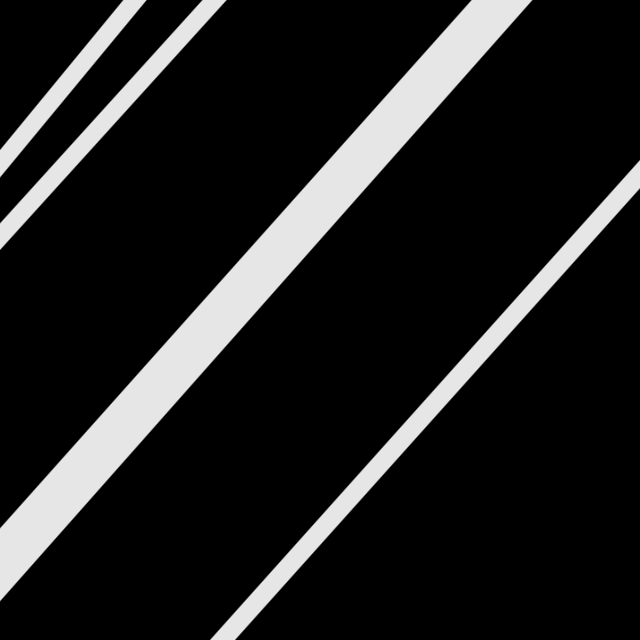
Reproduce this background procedurally as a WebGL 1 fragment shader.

```glsl
precision highp float;
// Four pale diagonal stripes of differing width on a black ground.

uniform vec2 u_resolution;

// Each stripe: upper edge (xy) and lower edge (zw), given by where the edge
// crosses the top side (from the left) and the left side (from the top).
#define STRIPE_CORNER vec4(0.1927, 0.2344, 0.2292, 0.2773)
#define STRIPE_SECOND vec4(0.3164, 0.3490, 0.3542, 0.3906)
#define STRIPE_BROAD  vec4(0.7370, 0.8255, 0.8320, 0.9395)
#define STRIPE_LOWER  vec4(1.2240, 1.3663, 1.2638, 1.4095)
#define STRIPE_COLOR  vec3(0.902)
#define GROUND_COLOR  vec3(0.0)
#define EDGE_SOFTNESS 0.0022

// Signed distance to the line through both intercepts, positive below it.
float edgeDistance(vec2 p, vec2 intercepts) {
  vec2 normal = 1.0 / intercepts;
  return (dot(p, normal) - 1.0) / length(normal);
}

// Coverage of the band between a stripe's two edges.
float stripe(vec2 p, vec4 edges, float softness) {
  float inside = min(edgeDistance(p, edges.xy), -edgeDistance(p, edges.zw));
  return clamp(inside / softness + 0.5, 0.0, 1.0);
}

void main() {
  // Canvas position measured from the top left corner.
  vec2 p = gl_FragCoord.xy / u_resolution;
  p.y = 1.0 - p.y;

  // Keep the edge at least one pixel wide on small canvases.
  float softness = max(EDGE_SOFTNESS, 1.0 / min(u_resolution.x, u_resolution.y));

  float coverage = stripe(p, STRIPE_CORNER, softness);
  coverage = max(coverage, stripe(p, STRIPE_SECOND, softness));
  coverage = max(coverage, stripe(p, STRIPE_BROAD, softness));
  coverage = max(coverage, stripe(p, STRIPE_LOWER, softness));

  gl_FragColor = vec4(mix(GROUND_COLOR, STRIPE_COLOR, coverage), 1.0);
}
```
